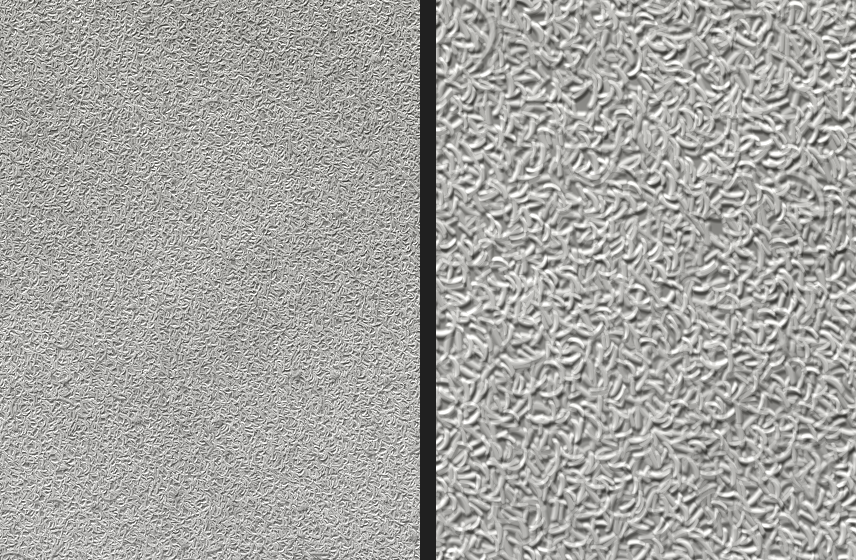
Left: the whole. Right: its middle third, enlarged.
Write a Shadertoy shader that draws this texture.

```glsl
vec3 hash3(vec2 cell) {
    vec3 q = fract(cell.xyx * vec3(0.1031, 0.1030, 0.0973));
    q += dot(q, q.yxz + 33.33);
    return fract((q.xxy + q.yxx) * q.zyx);
}

mat2 turn(float angle) {
    float c = cos(angle), s = sin(angle);
    return mat2(c, s, -s, c);
}

// Distance to a gently bent strand along x
float strand(vec2 d, float halfLength, float bend) {
    d.y += bend * (d.x * d.x - 0.3 * halfLength * halfLength);
    return length(vec2(max(abs(d.x) - halfLength, 0.0), d.y));
}

// Height of one matted layer, one short fibre per cell
float fibres(vec2 p) {
    vec2 cell = floor(p);
    float height = 0.0;
    for (int j = -1; j <= 1; j++) {
        for (int i = -1; i <= 1; i++) {
            vec2 id = cell + vec2(i, j);
            vec3 rnd = hash3(id + 71.0);
            vec2 d = turn(rnd.z * 3.1416) * (p - id - rnd.xy);
            float lift = fract(rnd.z * 57.0);
            float dist = strand(d, 0.62, lift - 0.5);
            height = max(height, (0.45 + 0.55 * lift) * (1.0 - smoothstep(0.05, 0.36, dist)));
        }
    }
    return height;
}

float felt(vec2 p) {
    return max(fibres(p * 148.0), fibres(turn(0.6) * p * 113.0 + 40.0));
}

// Broad uneven tone, from cellular noise
float mottle(vec2 p) {
    vec2 cell = floor(p);
    float nearest = 1.5;
    for (int j = -1; j <= 1; j++) {
        for (int i = -1; i <= 1; i++) {
            vec2 id = cell + vec2(i, j);
            nearest = min(nearest, length(p - id - hash3(id + 19.0).xy));
        }
    }
    return 0.5 - nearest;
}

// Signed distance to a ragged crumb
float crumb(vec2 d, float radius, float phase) {
    d = turn(phase) * d * vec2(1.0, 1.35);
    float a = atan(d.y, d.x);
    return length(d) - radius * (1.0 + 0.25 * sin(3.0 * a + phase) + 0.14 * sin(7.0 * a - phase));
}

void mainImage(out vec4 fragColor, in vec2 fragCoord) {
    vec2 p = fragCoord / iResolution.y;

    // Fibre mat lit from above
    float height = felt(p);
    float relief = height - felt(p + vec2(-0.0008, 0.0025));
    float contrast = 0.94 + 0.12 * p.y;
    float grain = (0.2 * (height - 0.5) + 0.33 * relief) * contrast;
    float shade = 0.665 - 0.055 * p.y + grain;
    shade += 0.05 * mottle(p * 44.0) + 0.04 * mottle(p * 17.0 + 5.0);
    shade += 0.012 * sin(p.x * 9.0 + 2.0 * sin(p.y * 7.0));

    // Sparse crumbs with a cast shadow
    vec2 q = p * 14.0;
    vec3 rnd = hash3(floor(q) + 211.0);
    vec3 form = hash3(floor(q) + 307.0);
    vec2 d = fract(q) - 0.3 - 0.4 * rnd.xy;
    float present = step(rnd.z, 0.34);
    float radius = 0.045 + 0.085 * form.x * form.x;
    float phase = form.y * 6.28;
    float body = present * (1.0 - smoothstep(-0.02, 0.025, crumb(d, radius, phase)));
    float shadow = present * (1.0 - smoothstep(-0.03, 0.04, crumb(d + vec2(-0.025, 0.055), radius, phase)));
    float crumbTone = 0.73 + 0.09 * (d.y - 0.5 * d.x) / radius + 0.4 * grain;
    shade = mix(shade, 0.36 + 0.4 * grain, 0.75 * shadow);
    shade = mix(shade, crumbTone, body * (0.55 + 0.4 * form.z));

    // Loose hairs lying on the mat
    q = p * 11.0 + 0.37;
    rnd = hash3(floor(q) + 503.0);
    form = hash3(floor(q) + 601.0);
    d = fract(q) - 0.35 - 0.3 * rnd.xy;
    present = step(rnd.z, 0.38);
    mat2 lie = turn(form.x * 3.1416);
    float reach = 0.08 + 0.14 * form.y;
    float bend = 7.0 * (form.z - 0.5);
    float hair = 1.0 - smoothstep(0.008, 0.03, strand(lie * d, reach, bend));
    float under = 1.0 - smoothstep(0.01, 0.045, strand(lie * (d + vec2(-0.012, 0.035)), reach, bend));
    shade = mix(shade, 0.37, 0.6 * under * present);
    shade = mix(shade, 0.79 + 0.3 * grain, 0.8 * hair * present);

    // Neutral grey, slightly warmer towards the top
    vec3 tint = vec3(0.004, 0.002, -0.007 - 0.008 * p.y);
    fragColor = vec4(clamp(shade + tint, 0.0, 1.0), 1.0);
}
```
